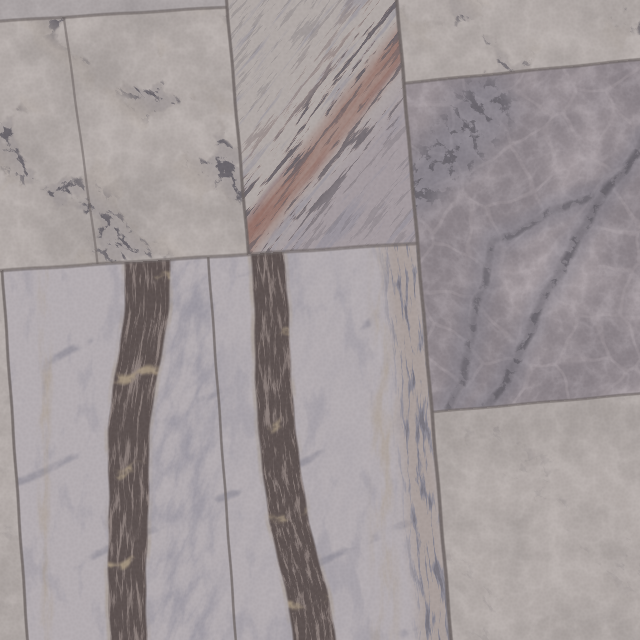
A WebGL 1 fragment shader for this texture:

```glsl
precision highp float;
uniform vec2 u_resolution;

const vec3 CREAM = vec3(.71, .68, .67);
const vec3 WHITE = vec3(.70, .675, .69);
const vec3 LILAC = vec3(.565, .535, .555);
const vec3 PALE = vec3(.66, .625, .64);
const vec3 BLUE = vec3(.56, .55, .595);
const vec3 SLATE = vec3(.39, .375, .40);
const vec3 BARK = vec3(.365, .325, .32);
const vec3 ASH = vec3(.58, .53, .515);
const vec3 RUST = vec3(.57, .43, .395);
const vec3 OCHRE = vec3(.65, .59, .51);
const vec3 GROUT = vec3(.43, .40, .395);

vec2 hash2(vec2 c) {
  return fract(sin(vec2(dot(c, vec2(127.1, 311.7)), dot(c, vec2(269.5, 183.3)))) * 43758.5);
}

// Nearest and second nearest cell distances
vec2 cells(vec2 p) {
  vec2 base = floor(p), near = vec2(8.);
  for (int j = -1; j <= 1; j++)
    for (int i = -1; i <= 1; i++) {
      vec2 c = base + vec2(float(i), float(j));
      float d = length(c + hash2(c) - p);
      near = d < near.x ? vec2(d, near.x) : vec2(near.x, min(near.y, d));
    }
  return near;
}

// Layered cellular noise, about 0 to 1
float cloud(vec2 p) {
  float sum = 0., amp = .53;
  for (int i = 0; i < 4; i++) {
    sum += amp * cells(p).x;
    p = p * 2.03 + 7.3;
    amp *= .5;
  }
  return smoothstep(.25, .75, sum);
}

// Layered sine displacement
vec2 warp(vec2 p, float amount) {
  float freq = 17.;
  for (int i = 0; i < 4; i++) {
    p += amount * sin(p.yx * freq + vec2(1.3, 4.1) * float(i + 1));
    freq *= 2.1;
    amount *= .55;
  }
  return p;
}

float line(float d, float w) { return 1. - smoothstep(w * .2, w, abs(d)); }

float segment(vec2 p, vec2 a, vec2 b) {
  vec2 ab = b - a;
  return length(p - a - ab * clamp(dot(p - a, ab) / dot(ab, ab), 0., 1.));
}

vec3 creamStone(vec2 p, float spots) {
  vec2 w = warp(p, .005);
  vec3 c = mix(CREAM, CREAM * .93, cloud(w * 9.));
  c += (cloud(w * 30.) - .5) * .035;
  float diagonal = mod(w.x - w.y + .052, .295) - .147;
  float flecks = smoothstep(.4, .75, cloud(vec2(w.x - w.y, (w.x + w.y) * .6) * 38.));
  float patches = smoothstep(.3, .6, cloud(w * 11. + 3.));
  c = mix(c, OCHRE, spots * .3 * line(diagonal, .12) * patches);
  c = mix(c, BLUE, spots * .4 * line(diagonal, .09) * patches);
  return mix(c, SLATE, spots * flecks * patches * line(diagonal, .085));
}

vec3 lilacStone(vec2 p) {
  vec2 w = warp(p, .006);
  vec3 c = mix(LILAC, PALE, cloud(w * 7.));
  vec2 cell = cells(w * 14.);
  c = mix(c, PALE, .4 * line(cell.y - cell.x, .1));
  c += (cloud(w * 36.) - .5) * .06;
  float broken = .4 + .6 * smoothstep(.2, .6, cloud(w * 45. + 5.));
  float main = segment(w, vec2(.75, .64), vec2(1., .22));
  float side = min(segment(w, vec2(.70, .64), vec2(.775, .37)), segment(w, vec2(.775, .37), vec2(.93, .31)));
  float cluster = segment(w, vec2(.65, .30), vec2(.76, .155));
  c = mix(c, BLUE * .9, .4 * line(min(main, side), .035));
  c = mix(c, SLATE, .85 * broken * max(line(main, .011), .8 * line(side, .009)));
  c = mix(c, BLUE * .9, .5 * line(cluster, .07));
  return mix(c, SLATE, .8 * line(cluster, .06) * smoothstep(.4, .75, cloud(w * 42.)));
}

vec3 stripedStone(vec2 p) {
  vec2 w = warp(p, .001);
  float across = dot(w, vec2(.785, .62)), along = dot(w, vec2(.62, -.785));
  float coarse = cloud(vec2(across * 60., along * 5.));
  float fine = cloud(vec2(across * 110., along * 12.) + 9.);
  vec3 c = mix(CREAM * .97, mix(LILAC, PALE, .75), smoothstep(.53, .61, across));
  c = mix(c, BLUE, .5 * smoothstep(.35, .9, coarse));
  c = mix(c, RUST, .35 * line(across - .515, .11) * smoothstep(.3, .7, fine));
  c = mix(c, RUST, .95 * line(across - .535, .033) * (.6 + .4 * coarse));
  float dark = .95 * line(across - .5, .04) + .5 * line(across - .57, .05) + .22;
  return mix(c, SLATE, clamp(dark, 0., .85) * smoothstep(.42, .75, fine));
}

// Dark fibrous band with pale cross veins
vec3 addBand(vec3 c, vec2 p, float centre, float halfWidth) {
  float d = p.x - centre + .0015 * sin(p.y * 23. + centre * 30.) + .0006 * sin(p.y * 87.);
  float fibre = cloud(vec2(d * 150., p.y * 18. + centre * 40.));
  float tone = cloud(vec2(d * 40., p.y * 6.) + 5.);
  vec3 wood = mix(BARK, ASH, .85 * smoothstep(.2, .95, fibre * .8 + tone * .25));
  float crossing = mod(p.y + .25 * d + centre * .3 + .004 * sin(d * 130.), .145) - .07;
  wood = mix(wood, OCHRE, .9 * line(crossing, .011) * smoothstep(.1, .6, cloud(p * 16. + 2.)));
  c = mix(c, OCHRE * .95, .4 * line(abs(d) - halfWidth, .007) * cloud(p * 12.));
  return mix(c, wood, 1. - smoothstep(halfWidth - .004, halfWidth + .001, abs(d)));
}

vec3 bandedStone(vec2 p) {
  vec2 w = warp(p, .002);
  vec3 c = mix(WHITE, BLUE, .3 * smoothstep(.4, 1., cloud(w * vec2(22., 9.))));
  float shade = line(w.x - .285, .08) + .3 * line(w.x - .4, .3);
  c = mix(c, BLUE, .5 * shade * cloud(vec2(w.x + .3 * w.y, w.y) * vec2(36., 14.)));
  float slant = mod(w.y + .45 * w.x, .17) - .085;
  c = mix(c, BLUE * .95, .6 * line(slant, .010) * smoothstep(.3, .7, cloud(w * 8. + 4.)));
  float ochre = line(w.x - .07, .015) + line(w.x - .6, .03);
  c = mix(c, OCHRE, .45 * ochre * cloud(w * vec2(40., 9.)));
  float edge = w.x - .63 - .085 * (p.y - .4);
  float streak = cloud(vec2(edge * 100., p.y * 12.));
  vec3 seamStone = mix(mix(PALE, OCHRE, .3), BLUE * .93, smoothstep(.25, .75, streak));
  seamStone = mix(seamStone, SLATE, .5 * smoothstep(.65, .95, streak));
  c = mix(c, seamStone, .95 * line(edge, .045));
  c = addBand(c, p, .229 - .029 * smoothstep(.45, .72, p.y), .037 - .012 * (p.y - .4));
  return addBand(c, p, .396 + .055 * p.y + .042 * smoothstep(.68, 1.05, p.y), .027 + .013 * (p.y - .4));
}

vec3 addSeam(vec3 c, float d, float width, float strength) {
  return mix(c, GROUT, strength * line(d, width));
}

void main() {
  vec2 p = gl_FragCoord.xy / u_resolution;
  p.y = 1. - p.y;
  vec2 q = p + .0004 * sin(p.yx * 47.);

  // Signed distances to the slab borders
  float right = q.x - .62 - .085 * q.y;
  float middle = q.x - .354 - .086 * q.y;
  float floorRow = q.y - .423 + .066 * q.x;
  float topRow = q.y - .033 + .062 * q.x;
  float rightTop = q.y - .193 + .1 * q.x;
  float rightLow = q.y - .704 + .089 * q.x;
  float leftEdge = q.x + .0255 - .0685 * q.y;
  vec3 c;

  if (right > 0.) {
    if (rightTop > 0. && rightLow < 0.) c = lilacStone(p);
    else c = creamStone(p, rightTop < 0. ? .7 : .12);
    c = addSeam(c, rightTop, .004, .7);
    c = addSeam(c, rightLow, .0035, .65);
  } else if (floorRow > 0.) {
    c = leftEdge > 0. ? bandedStone(p) : creamStone(p, .1);
    c = addSeam(c, leftEdge, .0037, .85);
    c = addSeam(c, q.x - .2965 - .072 * q.y, .0033, .8);
  } else if (middle > 0.) {
    c = stripedStone(p);
  } else {
    c = topRow > 0. ? creamStone(p, .9) : mix(creamStone(p, 0.), BLUE, .25);
    c = addSeam(c, topRow, .004, .65);
    if (topRow > 0.) c = addSeam(c, q.x - .0965 - .136 * q.y, .003, .6);
  }
  if (right < 0.) c = addSeam(c, floorRow, .0045, .65);
  if (floorRow < 0.) c = addSeam(c, middle, .004, .85);
  c = addSeam(c, right, .0045, .9);

  // Fine surface grain
  c += (cells(p * 170.).x - .5) * .025;
  gl_FragColor = vec4(c, 1.);
}
```
